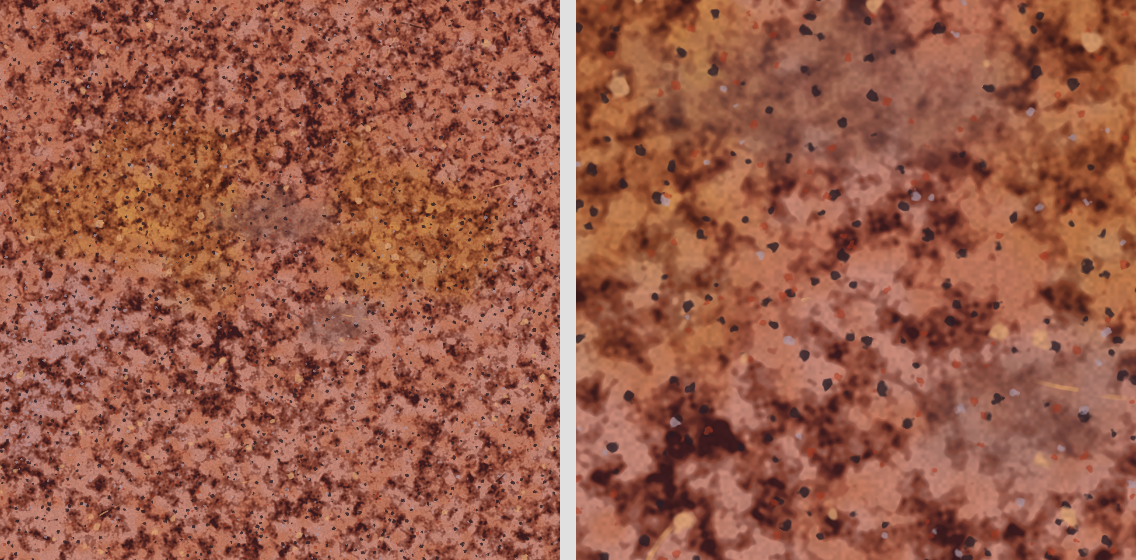
Left: the whole. Right: its middle third, enlarged.
This texture is drawn by a WebGL 1 fragment shader. Its source:

```glsl
precision highp float;
uniform vec2 u_resolution;

float hash(vec2 p) {
  vec3 q = fract(vec3(p.xyx) * 0.1031);
  q += dot(q, q.yzx + 33.33);
  return fract((q.x + q.y) * q.z);
}

float noise(vec2 p) {
  vec2 i = floor(p), f = fract(p);
  f = f * f * (3.0 - 2.0 * f);
  return mix(mix(hash(i), hash(i + vec2(1.0, 0.0)), f.x),
             mix(hash(i + vec2(0.0, 1.0)), hash(i + vec2(1.0)), f.x), f.y);
}

vec2 turn(vec2 p, float a) {
  return vec2(p.x * cos(a) - p.y * sin(a), p.x * sin(a) + p.y * cos(a));
}

float cloud(vec2 p) {
  float sum = 0.0, weight = 0.5;
  for (int i = 0; i < 4; i++) {
    sum += weight * noise(p);
    p = turn(p, 0.9) * 2.1 + 17.3;
    weight *= 0.5;
  }
  return sum / 0.9375;
}

// Soft stain with a ragged border
float stain(vec2 uv, vec2 centre, vec2 size, float rag) {
  return 1.0 - smoothstep(0.45, 1.1, length((uv - centre) / size) + rag);
}

// One ragged speck in some of the cells of a jittered grid
float speck(vec2 uv, float cells, float share, float seed) {
  vec2 p = turn(uv, seed) * cells + seed * 31.0;
  vec2 id = floor(p);
  vec2 centre = 0.35 + 0.3 * vec2(hash(id + 3.7), hash(id + 9.1));
  float radius = 0.14 + 0.18 * hash(id + 5.3);
  float d = length(fract(p) - centre) + 0.3 * (noise(p * 4.0) - 0.5);
  return step(hash(id + 1.9), share) * (1.0 - smoothstep(radius - 0.1, radius + 0.1, d));
}

void main() {
  vec2 uv = gl_FragCoord.xy / min(u_resolution.x, u_resolution.y);
  float broad = cloud(uv * 5.0 + 4.0);
  float patchy = cloud(uv * 22.0 + 40.0);
  float rag = 1.3 * (broad - 0.5) + 0.8 * (patchy - 0.5);

  // Large regions: rosy below, ochre stains above, a few grey bruises
  float rosy = smoothstep(0.62, 0.44, uv.y + 0.35 * (broad - 0.5) + 0.12 * (patchy - 0.5));
  float ochre = max(stain(uv, vec2(0.24, 0.62), vec2(0.26, 0.15), rag),
                    stain(uv, vec2(0.74, 0.58), vec2(0.20, 0.17), rag));
  float grey = max(stain(uv, vec2(0.50, 0.61), vec2(0.12, 0.06), rag),
                   stain(uv, vec2(0.62, 0.42), vec2(0.09, 0.06), rag));
  float lilac = stain(uv, vec2(0.12, 0.39), vec2(0.17, 0.19), rag);

  // Mineral grain, coarser in the rosy part
  vec2 warp = vec2(noise(uv * 90.0), noise(uv * 90.0 + 51.0)) - 0.5;
  vec2 g = uv + 0.009 * warp;
  float coarse = mix(0.40, 0.50, rosy);
  float grain = coarse * noise(turn(g, 0.5) * 66.0)
              + (0.78 - coarse) * noise(turn(g, 1.2) * 128.0 + 7.0)
              + 0.22 * noise(turn(uv, 2.1) * 270.0 + 19.0);
  grain += 0.14 * (broad - 0.5) + 0.12 * (patchy - 0.5) + 0.02 * rosy - 0.01;
  grain = mix(grain, 0.5, 0.3 * max(grey, 0.6 * ochre));

  // Colour ramp from dark iron spots to pale feldspar
  float pink = clamp(0.15 + 0.6 * rosy + 2.2 * (noise(uv * 48.0 + 80.0) - 0.5)
                     + 0.3 * lilac - 0.5 * ochre, 0.0, 1.0);
  vec3 pale = mix(vec3(0.73, 0.45, 0.35), vec3(0.75, 0.51, 0.45), pink);
  vec3 middle = mix(vec3(0.63, 0.34, 0.26), vec3(0.57, 0.35, 0.31), 0.8 * pink);
  vec3 color = mix(vec3(0.23, 0.10, 0.11), vec3(0.37, 0.16, 0.14), smoothstep(0.20, 0.31, grain));
  color = mix(color, vec3(0.51, 0.25, 0.19), smoothstep(0.29, 0.39, grain));
  color = mix(color, middle, smoothstep(0.38, 0.48, grain));
  color = mix(color, pale, smoothstep(0.47, 0.60, grain));

  // Stain tints
  color = mix(color, color * vec3(0.99, 1.0, 0.77), ochre);
  float gold = ochre * smoothstep(0.55, 0.72, patchy) * smoothstep(0.40, 0.56, grain);
  color = mix(color, vec3(0.80, 0.55, 0.29), 0.75 * gold);
  color = mix(color, vec3(0.50, 0.37, 0.35), 0.4 * grey);
  color = mix(color, vec3(0.68, 0.52, 0.55), 0.4 * lilac * smoothstep(0.42, 0.58, grain));

  // Scattered specks
  color = mix(color, vec3(0.16, 0.11, 0.14), 0.8 * speck(uv, 95.0, 0.16, 0.4));
  color = mix(color, vec3(0.64, 0.22, 0.13), 0.6 * speck(uv, 120.0, 0.07, 1.1));
  color = mix(color, vec3(0.66, 0.58, 0.63), 0.7 * speck(uv, 110.0, 0.03 + 0.12 * lilac, 1.8));
  color = mix(color, vec3(0.84, 0.62, 0.44), 0.8 * speck(uv, 50.0, 0.02 + 0.03 * rosy, 2.6));

  // Short fine scratches, pale and dark in turn
  for (int i = 0; i < 14; i++) {
    float k = float(i);
    vec2 centre = vec2(hash(vec2(k, 2.0)), hash(vec2(k, 8.0)));
    vec2 p = turn(uv - centre, 1.6 * hash(vec2(k, 5.0)) - 1.2);
    p.y += 0.004 * (noise(uv * 40.0) - 0.5);
    float line = (1.0 - smoothstep(0.0006, 0.0022, abs(p.y)))
               * (1.0 - smoothstep(0.012, 0.035, abs(p.x)))
               * smoothstep(0.3, 0.6, noise(uv * 110.0 + k));
    vec3 ink = mix(vec3(0.24, 0.11, 0.10), vec3(0.84, 0.60, 0.40), mod(k, 2.0));
    color = mix(color, ink, 0.75 * line);
  }

  // Fine grit
  color *= 1.0 + 0.14 * (noise(uv * 400.0) - 0.5);
  gl_FragColor = vec4(color, 1.0);
}
```
